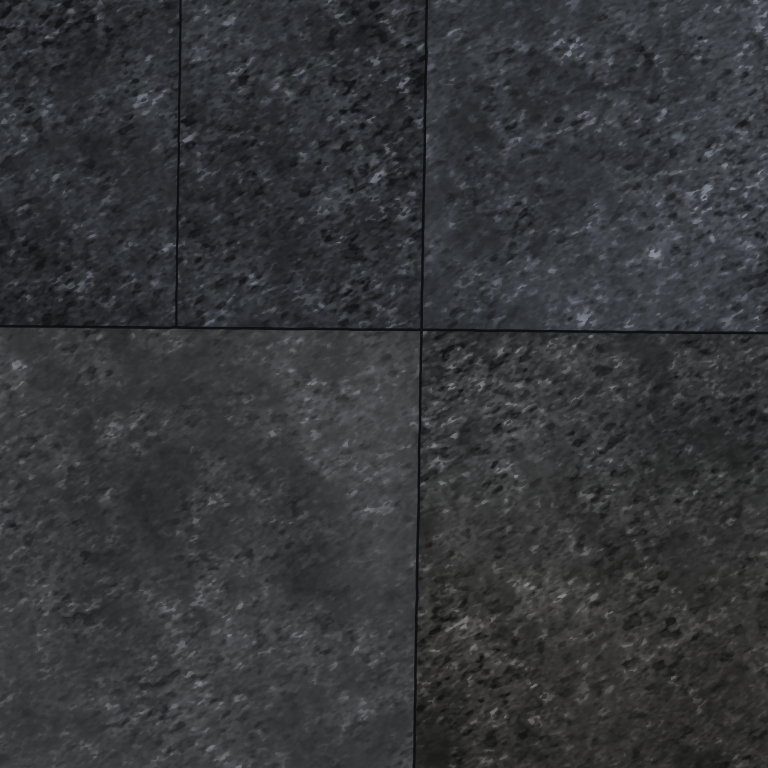
Reproduce this texture procedurally as a WebGL 1 fragment shader.

```glsl
precision highp float;

uniform vec2 u_resolution;

const vec3 SEAM_COLOR = vec3(0.045, 0.050, 0.058);
const vec3 COOL_TINT = vec3(0.95, 1.00, 1.08);
const vec3 NEUTRAL_TINT = vec3(0.98, 1.00, 1.035);
const vec3 WARM_TINT = vec3(1.01, 1.00, 0.98);

vec3 hash3(vec2 p) {
  vec3 q = fract(p.xyx * vec3(0.1031, 0.1030, 0.0973));
  q += dot(q, q.yxz + 33.33);
  return fract((q.xxy + q.yzz) * q.zyx);
}

// Smooth cellular noise: random cell values blended by distance
float cellNoise(vec2 p) {
  vec2 cell = floor(p);
  vec2 local = p - cell;
  float sum = 0.0;
  float total = 0.0;
  for (int j = -1; j <= 1; j++) {
    for (int i = -1; i <= 1; i++) {
      vec2 offset = vec2(float(i), float(j));
      vec3 rnd = hash3(cell + offset + 50.0);
      vec2 d = offset + rnd.xy - local;
      float weight = exp(-6.0 * dot(d, d));
      sum += weight * rnd.z;
      total += weight;
    }
  }
  return sum / total;
}

float layeredNoise(vec2 p) {
  float sum = 0.0;
  float amplitude = 0.5;
  for (int i = 0; i < 5; i++) {
    sum += amplitude * cellNoise(p);
    p = mat2(1.6, 1.2, -1.2, 1.6) * p + 7.3;
    amplitude *= 0.55;
  }
  return sum / 1.055;
}

vec2 rotate(vec2 p, float angle) {
  float c = cos(angle);
  float s = sin(angle);
  return vec2(c * p.x + s * p.y, c * p.y - s * p.x);
}

// Soft elliptical area of wear
float wornPatch(vec2 p, vec2 center, vec2 radii, float angle) {
  vec2 d = rotate(p - center, angle) / radii;
  return exp(-dot(d, d));
}

float seam(float dist, float halfWidth, float pixel) {
  float line = 1.0 - smoothstep(halfWidth - pixel, halfWidth + pixel, abs(dist));
  float halo = 0.2 * exp(-abs(dist) / 0.003);
  return max(line, halo);
}

float wear(vec2 uv, float upper, float right) {
  float upperRight = wornPatch(uv, vec2(0.96, 0.75), vec2(0.09, 0.28), 0.1)
    - 0.5 * wornPatch(uv, vec2(0.58, 0.70), vec2(0.07, 0.20), 0.0);
  float upperLeft = 0.9 * wornPatch(uv, vec2(0.48, 0.81), vec2(0.05, 0.13), -0.3)
    + 0.5 * wornPatch(uv, vec2(0.02, 0.97), vec2(0.06, 0.07), 0.0);
  float lowerLeft = 0.6 * wornPatch(uv, vec2(0.27, 0.10), vec2(0.06, 0.18), 0.0)
    - 0.7 * wornPatch(uv, vec2(0.20, 0.38), vec2(0.05, 0.18), -0.2);
  float lowerRight = wornPatch(uv, vec2(0.61, 0.15), vec2(0.14, 0.04), -0.9)
    + 0.7 * wornPatch(uv, vec2(0.63, 0.48), vec2(0.14, 0.08), -0.3)
    - 0.6 * wornPatch(uv, vec2(0.57, 0.06), vec2(0.05, 0.08), -0.5);
  return mix(mix(lowerLeft, lowerRight, right), mix(upperLeft, upperRight, right), upper);
}

void main() {
  vec2 uv = gl_FragCoord.xy / u_resolution;
  float pixel = 0.75 / min(u_resolution.x, u_resolution.y);

  // Slightly tilted joints
  float wobble = 0.001 * (cellNoise(uv * 60.0) - 0.5);
  float rowDist = uv.y - 0.5755 + 0.0095 * uv.x + wobble;
  float mainDist = uv.x - 0.539 - 0.017 * uv.y + wobble;
  float sideDist = uv.x - 0.2205 - 0.015 * uv.y + wobble;
  float upper = step(0.0, rowDist);
  float right = step(0.0, mainDist);
  float middle = upper * step(0.0, sideDist) * (1.0 - right);

  // Tone and cloudy variation of each slab
  float tone = mix(mix(0.240, 0.203, right), mix(0.178, 0.225, right), upper);
  tone += 0.010 * middle;
  vec2 slabOffset = vec2(right * 13.0 + middle * 5.0, upper * 19.0);
  float cloud = layeredNoise(uv * vec2(7.0, 4.5) + slabOffset) - 0.5;
  float mottle = layeredNoise(uv * 24.0 + slabOffset) - 0.5;
  float worn = wear(uv, upper, right);
  float shade = tone + 0.13 * cloud + 0.11 * mottle + 0.045 * worn;

  // Slanted stone grain with bright flecks and dark pits
  vec2 slant = rotate(uv, 0.5) + slabOffset;
  float coarse = cellNoise(slant * vec2(80.0, 145.0));
  float fine = cellNoise(slant * vec2(170.0, 290.0));
  float rough = clamp(0.65 + 2.0 * mottle + 0.6 * worn + 0.3 * max(upper, right), 0.3, 1.6);
  shade += rough * (0.065 * (coarse - 0.5) + 0.085 * (fine - 0.5));
  shade += rough * 0.10 * smoothstep(0.68, 0.96, coarse) * smoothstep(0.3, 0.8, fine);
  shade -= rough * 0.04 * smoothstep(0.30, 0.08, coarse);

  vec3 lowerTint = mix(NEUTRAL_TINT, WARM_TINT, right * smoothstep(0.6, 0.1, uv.y));
  vec3 color = max(shade, 0.08) * mix(lowerTint, COOL_TINT, upper);

  // Dark joints between slabs
  float joints = seam(rowDist, 0.0018, pixel);
  joints = max(joints, seam(mainDist, 0.0017, pixel));
  joints = max(joints, upper * seam(sideDist, 0.0015, pixel));
  gl_FragColor = vec4(mix(color, SEAM_COLOR, 0.92 * joints), 1.0);
}
```
